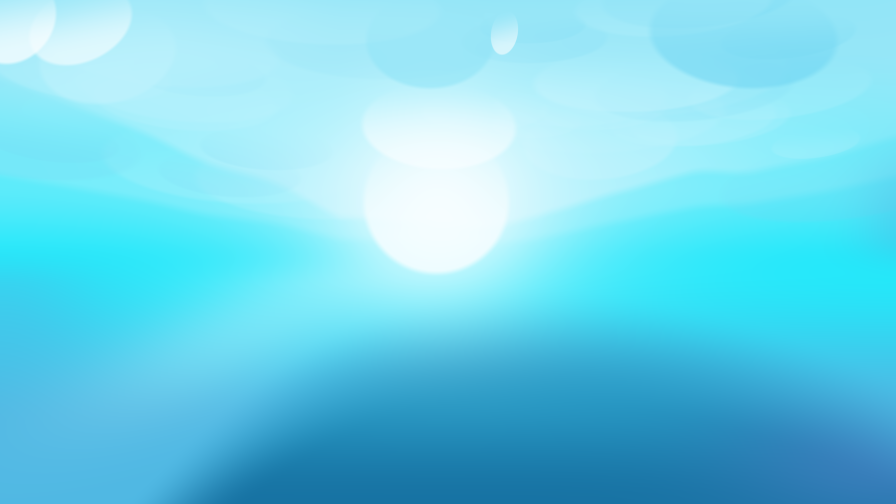
Write a WebGL 2 fragment shader that draws this background.

```glsl
#version 300 es
precision highp float;

uniform vec2 u_resolution;
out vec4 outColor;

// Palette
const vec3 WHITE  = vec3(0.98, 0.995, 1.0);
const vec3 PALE   = vec3(0.75, 0.95, 0.99);
const vec3 SKY    = vec3(0.55, 0.89, 0.965);
const vec3 HAZE   = vec3(0.44, 0.84, 0.95);
const vec3 AQUA   = vec3(0.36, 0.92, 0.98);
const vec3 CYAN   = vec3(0.14, 0.91, 0.98);
const vec3 AZURE  = vec3(0.31, 0.72, 0.89);
const vec3 TEAL   = vec3(0.15, 0.60, 0.77);
const vec3 DEEP   = vec3(0.09, 0.45, 0.64);
const vec3 INDIGO = vec3(0.25, 0.50, 0.75);

// Layout, as fractions of the canvas
const vec2 SUN = vec2(0.49, 0.60);
const vec2 DOME_TOP = vec2(0.56, 0.31);
const float DOME_LEFT = 2.5;
const float DOME_RIGHT = 0.95;
const float BANK_BASE = 0.555;
const float BANK_LEFT = 0.70;
const float BANK_RIGHT = 0.42;
const int STROKES = 30;

float hash(vec2 p) {
    vec3 q = fract(vec3(p.xyx) * 0.1031);
    q += dot(q, q.yzx + 33.33);
    return fract((q.x + q.y) * q.z);
}

float noise(vec2 p) {
    vec2 i = floor(p), f = fract(p);
    f = f * f * (3.0 - 2.0 * f);
    return mix(mix(hash(i), hash(i + vec2(1, 0)), f.x),
               mix(hash(i + vec2(0, 1)), hash(i + 1.0), f.x), f.y);
}

// Soft elliptical glow
float glow(vec2 p, vec2 center, vec2 radius) {
    vec2 d = (p - center) / radius;
    return exp(-dot(d, d));
}

// Brush dab: defined lower rim, fading upward
float dab(vec2 p, vec2 center, vec2 radius, float tilt) {
    vec2 d = p - center;
    d.y -= tilt * d.x;
    d /= radius;
    return smoothstep(1.0, 0.90, length(d)) * smoothstep(1.0, -0.7, d.y);
}

vec3 paintSea(vec2 p) {
    vec3 col = mix(AZURE, CYAN, smoothstep(0.16, 0.47, p.y));
    col = mix(col, AZURE, 0.5 * glow(p, vec2(0.0, 0.36), vec2(0.12, 0.18)));
    // Light spilling toward the lower left
    vec2 beam = p - vec2(0.30, 0.37);
    beam.y -= 0.75 * beam.x;
    col = mix(col, PALE, 0.42 * glow(beam, vec2(0.0), vec2(0.20, 0.12)));
    // Dark rounded swell
    float dx = p.x - DOME_TOP.x;
    float rim = DOME_TOP.y - (dx < 0.0 ? DOME_LEFT : DOME_RIGHT) * dx * dx;
    float swell = smoothstep(0.13, -0.11, p.y - rim);
    vec3 water = mix(DEEP, TEAL, smoothstep(0.0, 0.24, p.y));
    water = mix(water, INDIGO, 0.85 * glow(p, vec2(1.0, 0.09), vec2(0.18, 0.14)));
    return mix(col, water, swell);
}

vec3 paintSky(vec2 p) {
    vec3 col = mix(CYAN, AQUA, smoothstep(0.47, 0.64, p.y));
    col = mix(col, SKY, smoothstep(0.68, 0.92, p.y));
    // Cloud banks open in a V around the sun
    float side = p.x - SUN.x;
    float reach = max(abs(side) - 0.11, 0.0);
    float wobble = 0.045 * (noise(vec2(p.x * 13.0, 2.0)) - 0.5);
    float edge = BANK_BASE + wobble + reach * (side < 0.0 ? BANK_LEFT : BANK_RIGHT);
    float lower = 0.51 + 0.5 * wobble + 0.32 * reach;
    col = mix(col, PALE, 0.24 * smoothstep(0.0, 0.025, p.y - lower)
                             * smoothstep(0.30, 0.0, p.y - lower));
    float bank = smoothstep(-0.004, 0.02, p.y - edge) * smoothstep(0.55, 0.0, p.y - edge);
    col = mix(col, PALE, bank * mix(0.75, 0.25, smoothstep(0.1, 0.5, abs(side))));
    // Scattered translucent brushwork
    for (int i = 0; i < STROKES; i++) {
        float k = float(i);
        vec2 center = vec2(hash(vec2(k, 3.0)), mix(0.64, 1.02, hash(vec2(k, 11.0))));
        vec2 radius = mix(vec2(0.05, 0.03), vec2(0.16, 0.09), hash(vec2(k, 23.0)));
        float tilt = 0.5 * (center.x - SUN.x);
        vec3 tint = mix(HAZE, PALE, step(0.45, hash(vec2(k, 37.0))));
        col = mix(col, tint, 0.22 * dab(p, center, radius, tilt));
    }
    // Main cloud masses
    col = mix(col, PALE, 0.55 * glow(p, vec2(0.16, 0.88), vec2(0.20, 0.13)));
    col = mix(col, PALE, 0.6 * dab(p, vec2(0.12, 0.89), vec2(0.08, 0.10), 0.2));
    col = mix(col, WHITE, 0.6 * dab(p, vec2(0.09, 0.95), vec2(0.06, 0.08), 0.4));
    col = mix(col, WHITE, 0.75 * dab(p, vec2(0.015, 0.96), vec2(0.05, 0.09), 0.3));
    col = mix(col, PALE, 0.5 * dab(p, vec2(0.71, 0.84), vec2(0.12, 0.065), 0.05));
    col = mix(col, PALE, 0.55 * dab(p, vec2(0.67, 0.72), vec2(0.09, 0.08), 0.1));
    col = mix(col, HAZE, 0.65 * dab(p, vec2(0.83, 0.93), vec2(0.11, 0.11), -0.1));
    return mix(col, AZURE, 0.45 * glow(p, vec2(1.02, 0.56), vec2(0.06, 0.14)));
}

vec3 paintSun(vec3 col, vec2 p) {
    col = mix(col, PALE, 0.75 * glow(p, SUN + vec2(0.0, 0.04), vec2(0.23, 0.24)));
    col = mix(col, WHITE, 0.85 * glow(p, SUN, vec2(0.115, 0.21)));
    col = mix(col, WHITE, 0.6 * dab(p, vec2(0.49, 0.75), vec2(0.09, 0.09), -0.05));
    col = mix(col, WHITE, 0.8 * dab(p, vec2(0.487, 0.60), vec2(0.085, 0.15), 0.0));
    // Blue cloud cap and bright fleck over the column
    col = mix(col, SKY, 0.55 * dab(p, vec2(0.48, 0.92), vec2(0.075, 0.10), 0.0));
    return mix(col, WHITE, 0.6 * dab(p, vec2(0.563, 0.935), vec2(0.016, 0.045), 0.5));
}

void main() {
    vec2 p = gl_FragCoord.xy / u_resolution;
    vec3 col = mix(paintSea(p), paintSky(p), smoothstep(0.43, 0.53, p.y));
    outColor = vec4(paintSun(col, p), 1.0);
}
```
